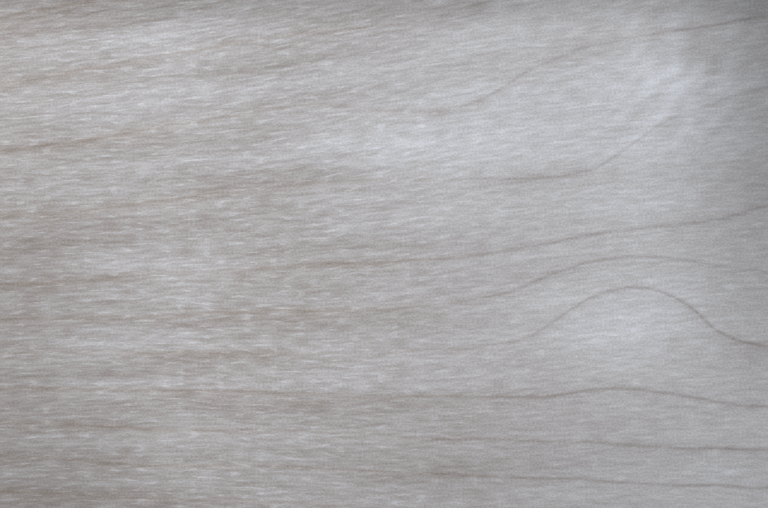
This texture is drawn by a WebGL 2 fragment shader. Its source:

```glsl
#version 300 es
precision highp float;
// Pale, grey-washed wood board with wavy growth rings and fine fibres.

uniform vec2 u_resolution;
out vec4 fragColor;

// Random unit vector for a lattice cell
vec2 cellGradient(vec2 cell) {
    uvec2 q = uvec2(ivec2(cell)) * uvec2(1597u, 3571u);
    uint h = (q.x ^ (q.y << 7)) * 668265u + q.y;
    h = (h ^ (h >> 15)) * 739177u;
    h = (h ^ (h >> 13)) * 951275u;
    h ^= h >> 16;
    float angle = float(h & 65535u) / 65536.0 * 6.28319;
    return vec2(cos(angle), sin(angle));
}

float gradientNoise(vec2 p) {
    vec2 cell = floor(p), f = p - cell;
    vec2 fade = f * f * f * (f * (f * 6.0 - 15.0) + 10.0);
    vec2 e = vec2(1.0, 0.0);
    float a = dot(cellGradient(cell), f);
    float b = dot(cellGradient(cell + e.xy), f - e.xy);
    float c = dot(cellGradient(cell + e.yx), f - e.yx);
    float d = dot(cellGradient(cell + e.xx), f - e.xx);
    return mix(mix(a, b, fade.x), mix(c, d, fade.x), fade.y);
}

// Soft elliptical hill
float hill(vec2 p, vec2 centre, vec2 radius) {
    vec2 q = (p - centre) / radius;
    return exp(-dot(q, q));
}

// Height each point had before the rings were bent
float ringHeight(vec2 p) {
    float lift = p.x * mix(-0.04, 0.18, smoothstep(0.05, 0.95, p.y));
    lift += 0.080 * hill(p, vec2(1.24, 0.40), vec2(0.17, 0.14));
    lift -= 0.055 * hill(p, vec2(0.86, 0.80), vec2(0.20, 0.17));
    lift -= 0.050 * hill(p, vec2(1.16, 0.65), vec2(0.22, 0.13));
    lift += 0.010 * gradientNoise(p * vec2(3.2, 4.5));
    lift += 0.004 * gradientNoise(p * vec2(9.0, 12.0) + 20.0);
    return p.y - lift;
}

// Growth rings: x is the thin dark line, y the soft band below it
vec2 growthRings(vec2 p) {
    float h = ringHeight(p) - 0.44;
    float ring = 14.7 * min(h, 0.0) + 7.6 * max(h, 0.0);
    float slope = length(vec2(dFdx(ring), dFdy(ring))) * u_resolution.y;
    float index = floor(ring + 0.5);
    float offset = ring - index;
    float strength = 0.85 + 0.8 * gradientNoise(vec2(p.x * 2.5, index * 7.37 + 0.4));
    float line = exp(-pow(offset / max(slope, 1.0) / 0.0036, 2.0));
    float band = exp(-abs(offset) / (offset < 0.0 ? 0.15 : 0.06));
    return vec2(line, band) * clamp(strength, 0.5, 1.2);
}

void main() {
    vec2 uv = gl_FragCoord.xy / u_resolution;
    vec2 p = gl_FragCoord.xy / u_resolution.y;
    vec2 along = vec2(p.x, p.y - p.x * mix(0.0, 0.13, p.y) - 0.006 * sin(p.x * 5.0 + p.y * 3.0));
    float rightSide = smoothstep(0.45, 1.2, p.x);

    // Broad light and cloudy stain
    float light = 0.667 + 0.055 * gradientNoise(p * vec2(2.6, 3.6) + 7.0);
    light += 0.060 * hill(p, vec2(1.05, 0.76), vec2(0.42, 0.26));
    light += 0.055 * hill(p, vec2(1.32, 0.86), vec2(0.13, 0.16));
    light += 0.045 * hill(p, vec2(1.22, 0.34), vec2(0.20, 0.11));
    light += 0.045 * hill(p, vec2(0.30, 0.86), vec2(0.50, 0.22));

    // Streaks and fibres that run with the grain
    float calm = 1.0 - 0.55 * rightSide;
    light += 0.075 * gradientNoise(along * vec2(1.8, 19.0) + 3.0) * calm;
    light += 0.060 * gradientNoise(along * vec2(7.0, 62.0) + 11.0) * calm;
    light += 0.085 * gradientNoise(along * vec2(26.0, 173.0) + 31.0) * (1.0 - 0.3 * rightSide);

    // Short pale flecks
    float fleck = gradientNoise(along * vec2(38.0, 161.0) + 57.0);
    light += 0.060 * smoothstep(0.12, 0.50, fleck) * calm;

    // Shimmer that crosses the grain in the bright corner
    vec2 slanted = vec2(p.x + p.y, p.y - p.x);
    float shimmer = gradientNoise(slanted * vec2(9.0, 26.0) + 73.0);
    light += 0.09 * shimmer * hill(p, vec2(1.32, 0.86), vec2(0.16, 0.18));

    // Warm in the dark tones, cool in the light ones and to the right
    float warmth = 0.13 * (0.69 - light) + 0.009 * (0.72 - p.x);
    vec3 colour = light + warmth * vec3(1.0, 0.0, -1.0) + vec3(0.004, -0.002, 0.004);

    // Brown rings, greyer towards the right
    vec2 rings = growthRings(p);
    vec3 brown = mix(vec3(0.032, 0.044, 0.058), vec3(0.046, 0.054, 0.060), rightSide);
    colour -= brown * (rings.x * mix(0.6, 1.1, rightSide) + rings.y * mix(0.75, 0.35, rightSide));

    // Fine surface grain
    colour += 0.055 * gradientNoise(p * vec2(211.0, 263.0) + 91.0);

    // Shaded borders
    float shade = 0.20 * smoothstep(0.82, 1.03, uv.x) * smoothstep(-0.1, 1.0, uv.y);
    shade += 0.09 * smoothstep(0.30, 0.0, uv.x) * smoothstep(0.95, 0.2, uv.y);
    shade += 0.06 * smoothstep(0.30, 0.0, uv.y);
    shade += 0.09 * smoothstep(0.93, 1.0, uv.y);
    colour *= 1.0 - shade;

    fragColor = vec4(clamp(colour, 0.0, 1.0), 1.0);
}
```
